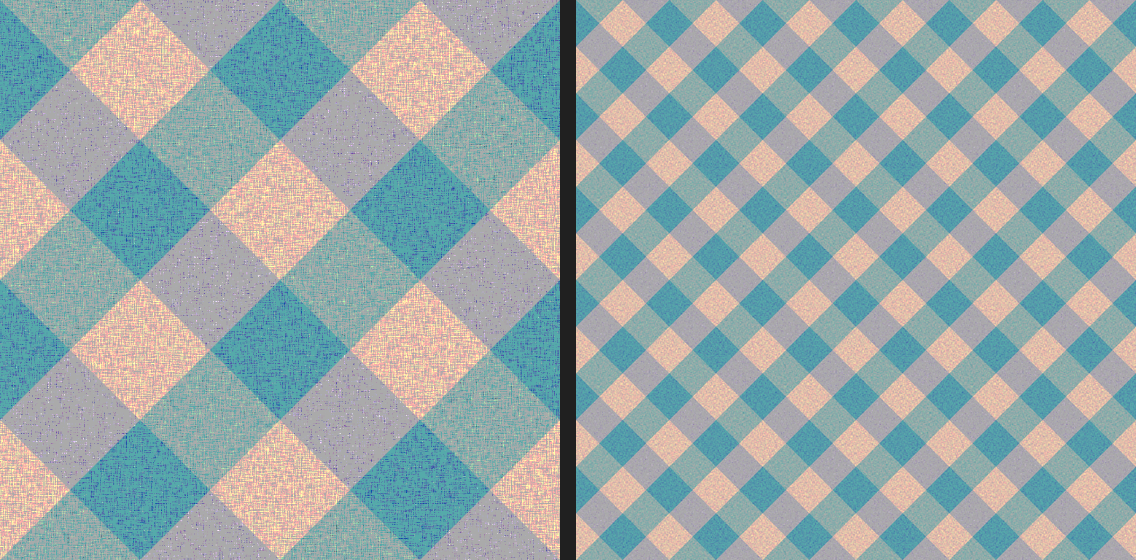
Left: one tile. Right: repeated 3 by 3.
Reproduce this pattern procedurally as a Shadertoy shader.

```glsl
const float REPEATS = 2.0;        // pattern periods per canvas side
const float THREADS = 768.0;      // threads per canvas side (even)
const float STREAKS = 64.0;       // tone changes along one thread
const float STREAK_DEPTH = 0.19;
const float GRAIN_DEPTH = 0.15;
const float LATTICE_DEPTH = 0.015;
const vec3 TONE_GAIN = vec3(1.0, 1.0, 0.6);
const float TONE_STEPS = 3.0;     // dye steps per channel
const float STEP_SOFTNESS = 0.08;
const int SUBSAMPLES = 3;         // per pixel side
const float TAU = 6.2831853;

const vec3 TEAL  = vec3(0.32, 0.575, 0.67);
const vec3 SAGE  = vec3(0.535, 0.68, 0.62);
const vec3 CORAL = vec3(0.865, 0.77, 0.68);
const vec3 GREY  = vec3(0.66, 0.635, 0.745);

uint hash(uvec3 v) {
    uint h = v.x * 1597334677u ^ v.y * 3812015801u ^ v.z * 2798796415u;
    h = (h ^ (h >> 16)) * 2246822519u;
    h = (h ^ (h >> 13)) * 3266489917u;
    return h ^ (h >> 16);
}

// Dot product of a corner's random unit gradient with the offset to it
float corner(vec2 cell, vec2 offset, vec2 period, uint seed) {
    uvec2 id = uvec2(mod(cell, period));
    float angle = TAU * float(hash(uvec3(id, seed)) >> 8) / 16777216.0;
    return dot(vec2(cos(angle), sin(angle)), offset);
}

// Gradient noise that wraps once per canvas
float wrapNoise(vec2 uv, vec2 period, uint seed) {
    vec2 p = uv * period;
    vec2 i = floor(p), f = p - i;
    vec2 w = f * f * f * (f * (f * 6.0 - 15.0) + 10.0);
    vec2 e = vec2(1.0, 0.0);
    float low = mix(corner(i, f, period, seed),
                    corner(i + e.xy, f - e.xy, period, seed), w.x);
    float high = mix(corner(i + e.yx, f - e.yx, period, seed),
                     corner(i + e.xx, f - e.xx, period, seed), w.x);
    return mix(low, high, w.y);
}

// Lightness offset of the cloth, constant over each thread crossing
float weaveTone(vec2 uv) {
    vec2 thread = floor(uv * THREADS);
    vec2 center = (thread + 0.5) / THREADS;
    float warp = wrapNoise(center, vec2(THREADS, STREAKS), 1u);
    float weft = wrapNoise(center, vec2(STREAKS, THREADS), 2u);
    float grain = wrapNoise(center, vec2(THREADS), 3u);
    vec2 ridge = 1.0 - 2.0 * mod(thread, 2.0);
    return STREAK_DEPTH * (warp + weft) + GRAIN_DEPTH * grain
         + LATTICE_DEPTH * (ridge.x + ridge.y);
}

// Reduce each channel to a few dye levels
vec3 dye(vec3 color, float tone) {
    vec3 level = clamp(color + tone * TONE_GAIN, 0.0, 1.0) * TONE_STEPS;
    vec3 rise = smoothstep(0.5 - STEP_SOFTNESS, 0.5 + STEP_SOFTNESS, fract(level));
    return (floor(level) + rise) / TONE_STEPS;
}

// Antialiased band covering the first half of each period
float stripe(float phase, float width) {
    float inside = 0.25 - abs(fract(phase + 0.25) - 0.5);
    return clamp(inside / width + 0.5, 0.0, 1.0);
}

// Dyed cloth where two diagonal bands cross
vec3 cloth(vec2 uv, float edgeWidth) {
    float cool = stripe(REPEATS * (uv.x - uv.y), edgeWidth);
    float warm = stripe(REPEATS * (uv.x + uv.y), edgeWidth);
    float tone = weaveTone(uv);
    vec3 coolBand = mix(dye(TEAL, tone), dye(SAGE, tone), warm);
    vec3 plainBand = mix(dye(GREY, tone), dye(CORAL, tone), warm);
    return mix(plainBand, coolBand, cool);
}

void mainImage(out vec4 fragColor, in vec2 fragCoord) {
    float count = float(SUBSAMPLES);
    float edgeWidth = REPEATS * sqrt(2.0) / (count * min(iResolution.x, iResolution.y));

    // Average the threads that share a pixel
    vec3 sum = vec3(0.0);
    for (int y = 0; y < SUBSAMPLES; y++) {
        for (int x = 0; x < SUBSAMPLES; x++) {
            vec2 offset = (vec2(x, y) + 0.5) / count - 0.5;
            sum += cloth((fragCoord + offset) / iResolution.xy, edgeWidth);
        }
    }
    fragColor = vec4(sum / (count * count), 1.0);
}
```
